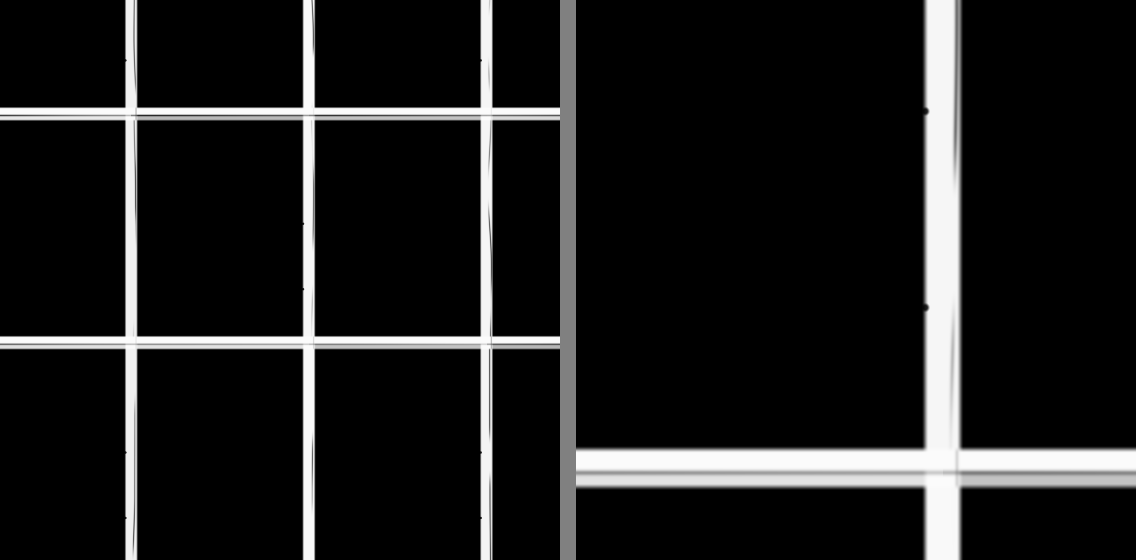
Left, the full canvas; right, a detail of the centre.
Reproduce this pattern procedurally as a three.js fragment shader.

```glsl
#define ORIGIN vec2(0.2344, 0.3880)
#define PITCH vec2(0.3172, 0.4085)
#define HALF_WIDTH vec2(0.0104, 0.0112)
#define EDGE_SOFTNESS 0.0022
#define SEAM_OFFSET -0.0027
#define SEAM_WIDTH 0.0016
#define NICK_RADIUS 0.0032
#define STREAK_WEAR 0.65
#define LINE_WHITE 0.985

varying vec2 vUv;

float hash(vec2 p) {
  vec3 q = fract(p.xyx * 0.1031);
  q += dot(q, q.yzx + 33.33);
  return fract((q.x + q.y) * q.z);
}

float noise(vec2 p) {
  vec2 i = floor(p);
  vec2 f = fract(p);
  f = f * f * (3.0 - 2.0 * f);
  return mix(mix(hash(i), hash(i + vec2(1.0, 0.0)), f.x),
             mix(hash(i + vec2(0.0, 1.0)), hash(i + vec2(1.0, 1.0)), f.x), f.y);
}

float band(float offset, float halfWidth) {
  return 1.0 - smoothstep(-EDGE_SOFTNESS, EDGE_SOFTNESS, abs(offset) - halfWidth);
}

float hairline(float offset, float width) {
  return exp(-offset * offset / (width * width));
}

// Dark specks on the left edge, on alternating bars
float nicks(float offset, float along, vec2 id) {
  float worn = mod(id.x + id.y, 2.0);
  float speck = 0.0;
  for (int i = 0; i < 2; i++) {
    float height = mix(0.234, 0.520, float(i));
    vec2 p = vec2(offset + HALF_WIDTH.x, (along - height) * PITCH.y);
    speck += 1.0 - smoothstep(0.3, 1.0, length(p) / NICK_RADIUS);
  }
  return worn * min(speck, 1.0);
}

// Upright bar with a drifting grey streak near its right edge
float verticalBar(float offset, float along, vec2 id) {
  float seed = hash(id + 17.0) * 90.0;
  float drift = mix(0.0025, 0.0100, noise(vec2(seed, along * 3.0)));
  float wear = smoothstep(0.35, 0.8, noise(vec2(seed + 31.0, along * 6.0)));
  float streak = hairline(offset - drift, 0.0013) * wear * STREAK_WEAR;
  float tone = LINE_WHITE - 0.05 * hash(id + 5.0);
  tone *= (1.0 - streak) * (1.0 - 0.85 * nicks(offset, along, id));
  return tone * band(offset, HALF_WIDTH.x);
}

// Level bar split by a seam, with a greyer lower lip
float horizontalTone(float offset, float along, vec2 id, float crossing) {
  float depth = mix(hash(id + 41.0), hash(id + 73.0), smoothstep(0.0, 1.0, along));
  float seam = hairline(offset - SEAM_OFFSET, SEAM_WIDTH) * mix(0.25, 0.85, depth);
  float lip = 1.0 - smoothstep(-0.0015, 0.0015, offset - SEAM_OFFSET);
  float shade = lip * mix(0.06, 0.32, hash(id + 9.0));
  return LINE_WHITE * (1.0 - seam * mix(1.0, 0.6, crossing)) * (1.0 - shade * (1.0 - crossing));
}

void main() {
  vec2 grid = (vUv - ORIGIN) / PITCH;
  vec2 line = floor(grid + 0.5);
  vec2 cell = floor(grid);
  vec2 along = grid - cell;
  vec2 offset = (grid - line) * PITCH;

  float crossing = band(offset.x, HALF_WIDTH.x);
  float vertical = verticalBar(offset.x, along.y, vec2(line.x, cell.y));
  float horizontal = horizontalTone(offset.y, along.x, vec2(cell.x, line.y), crossing);

  // Faint break just right of each crossing
  float gap = hairline(offset.x - 0.0085, 0.0012) * 0.35 * hash(line + 61.0);
  horizontal *= 1.0 - gap;

  float tone = mix(vertical, horizontal, band(offset.y, HALF_WIDTH.y));
  gl_FragColor = vec4(vec3(tone), 1.0);
}
```
